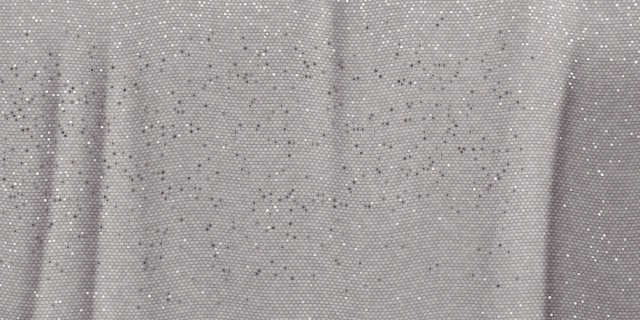
Reproduce this texture procedurally as a Shadertoy shader.

```glsl
// Draped grey tulle with glitter: soft vertical folds shade the cloth, a staggered
// grid of oval mesh cells covers it, and hashed cells carry bright or dark specks.
// Lengths are in canvas heights; x runs from 0 to 2 on a 2:1 canvas.

float hash(vec2 p) {
    vec3 q = fract(vec3(p.xyx) * vec3(0.1031, 0.1030, 0.0973));
    q += dot(q, q.yzx + 33.33);
    return fract((q.x + q.y) * q.z);
}

// Layered sines, roughly -1 to 1, for slow irregular variation.
float waves(vec2 p) {
    float sum = 0.0, amp = 0.5;
    for (int i = 0; i < 4; i++) {
        sum += amp * sin(p.x + 1.7 * sin(p.y)) * cos(p.y * 0.8 - p.x * 0.3);
        p = mat2(1.5, 1.1, -1.1, 1.5) * p + 2.3;
        amp *= 0.6;
    }
    return sum;
}

// Bump with separate widths on its left and right sides.
float crease(float d, float leftWidth, float rightWidth) {
    float t = d / (d < 0.0 ? leftWidth : rightWidth);
    return exp(-t * t);
}

float foldShade(vec2 p) {
    float x = p.x, y = p.y;
    float low = 1.0 - smoothstep(0.65, 0.95, y);
    float shade = 0.635 + 0.035 * y + 0.022 * waves(p * vec2(5.0, 3.0));

    // Two narrow folds on the left, with lit ridges beside them.
    float a = x - (0.09 + 0.19 * y - 0.10 * y * y);
    float b = x - (0.28 + 0.075 * y - 0.02 * y * y);
    shade -= low * (0.13 * crease(a, 0.04, 0.014) + 0.14 * crease(b, 0.045, 0.012));
    shade += low * (0.05 * crease(a - 0.04, 0.03, 0.04) + 0.05 * crease(b - 0.04, 0.03, 0.05));
    shade -= 0.05 * low * crease(x - 0.48 + 0.08 * y, 0.03, 0.05);

    // Shallow pleat hanging from the top centre.
    float c = x - 1.055;
    float hang = smoothstep(0.1, 0.9, y);
    shade += hang * (0.04 * crease(c + 0.055, 0.04, 0.03) - 0.09 * crease(c, 0.02, 0.035));

    // Deep fold on the right, with the shaded cloth behind it.
    float d = x - (1.705 + 0.125 * y * y);
    shade += 0.05 * crease(d + 0.07, 0.1, 0.05);
    shade -= low * (0.10 * smoothstep(-0.008, 0.012, d) + 0.12 * crease(d, 0.012, 0.035));
    shade -= 0.03 * crease(x - 1.5 - 0.12 * y, 0.05, 0.04);
    return shade;
}

void mainImage(out vec4 fragColor, in vec2 fragCoord) {
    vec2 p = fragCoord / iResolution.y;
    float shade = foldShade(p);

    // Mesh follows the drape: gently bent, staggered rows.
    vec2 bend = 0.012 * vec2(sin(p.y * 5.0 + p.x * 2.0), sin(p.x * 7.0) + 0.5 * sin(p.x * 17.0 + p.y * 2.0));
    vec2 cellSize = vec2(0.0145, 0.0105);
    vec2 g = (p + bend) / cellSize;
    g.x += 0.5 * mod(floor(g.y), 2.0);
    vec2 id = floor(g);
    vec2 local = (fract(g) - 0.5) * cellSize;

    // Oval holes are lighter than the net between them.
    float soft = 0.7 / iResolution.y;
    float oval = length(local * vec2(0.8, 1.1));
    float hole = 1.0 - smoothstep(0.0045 - soft, 0.0045 + soft, oval);
    float netDepth = 0.13 + 0.03 * waves(p * 6.0 + 4.0);
    float light = shade + netDepth * (hole - 0.5) + 0.06 * (hash(id + 7.0) - 0.5);

    // Glitter: bright near the top and both sides, dark across the middle.
    float edge = smoothstep(0.72, 1.0, p.y);
    float sides = smoothstep(0.5, 1.0, abs(p.x - 1.0));
    float patchy = waves(p * 4.0 + 9.0);
    float brightShare = 0.02 + 0.13 * edge * edge + 0.035 * sides + 0.02 * patchy;
    brightShare += 0.18 * crease(p.x - 1.74, 0.07, 0.06) * smoothstep(0.65, 0.9, p.y);
    float darkShare = (0.075 + 0.06 * patchy) * (1.0 - edge) * smoothstep(-0.1, 0.4, p.y);
    darkShare *= 1.0 - smoothstep(1.5, 1.75, p.x);

    float pick = hash(id);
    vec2 jitter = 0.003 * (vec2(hash(id + 19.0), hash(id + 53.0)) - 0.5);
    float radius = mix(0.0028, 0.0046, hash(id + 31.0));
    float speck = 1.0 - smoothstep(radius - soft, radius + soft, length(local - jitter));
    float strength = mix(0.55, 1.0, hash(id + 83.0));
    light = mix(light, 0.95, speck * strength * step(pick, brightShare));
    light = mix(light, 0.30, speck * strength * step(1.0 - darkShare, pick));

    // Warm grey, a touch cooler in the shadows.
    vec3 tint = mix(vec3(0.015, -0.018, -0.005), vec3(0.016, -0.010, -0.012), smoothstep(0.4, 0.65, light));
    fragColor = vec4(clamp(light + tint, 0.0, 1.0), 1.0);
}
```
